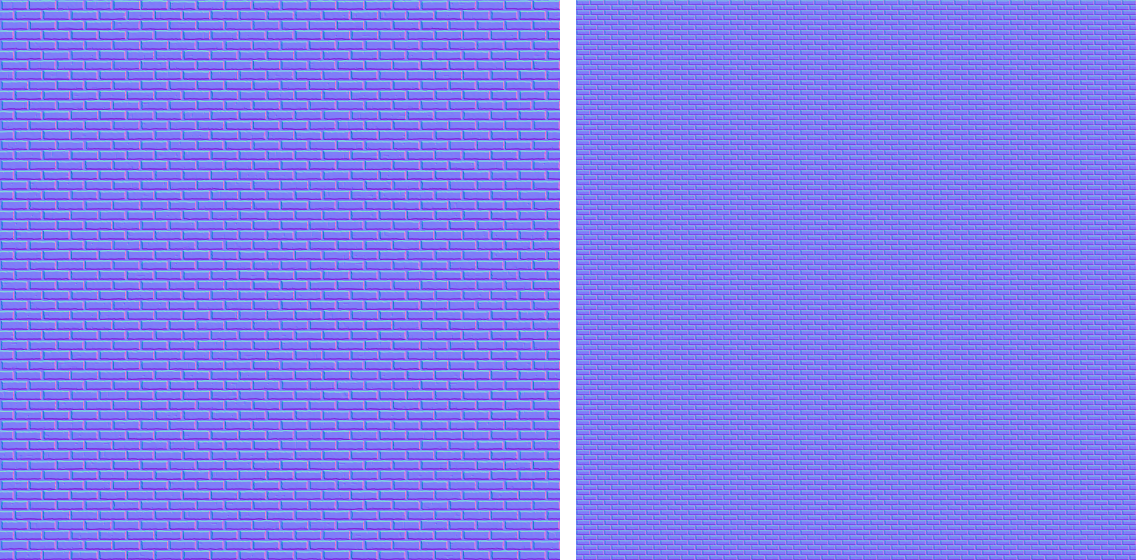
Left, the tile; right, the same tile 2 across and 2 down.
Reproduce this texture map procedurally as a three.js fragment shader.

```glsl
varying vec2 vUv;

const float ROWS = 56.0;
const float BRICKS = 20.0;
const float BRICK_LENGTH = ROWS / BRICKS; // in row heights
const float RELIEF = 0.115;

float hash(vec2 p) {
  return fract(sin(dot(p, vec2(127.1, 311.7))) * 43758.5453);
}

// Value noise that wraps after a whole number of cells
float wrapNoise(vec2 p, float period) {
  vec2 i = floor(p);
  vec2 f = fract(p);
  f = f * f * (3.0 - 2.0 * f);
  vec2 a = mod(i, period);
  vec2 b = mod(i + 1.0, period);
  return mix(mix(hash(a), hash(vec2(b.x, a.y)), f.x),
             mix(hash(vec2(a.x, b.y)), hash(b), f.x), f.y);
}

// Rise from the mortar to the brick face
float bevel(float dist, float inset, float width) {
  return smoothstep(0.0, width, dist - inset);
}

// Height of the wall, with one unit per row
float wallHeight(vec2 p) {
  float row = floor(p.y);
  float x = p.x / BRICK_LENGTH - 0.02 + 0.5 * (1.0 - mod(row, 2.0));
  vec2 id = vec2(mod(floor(x), BRICKS), mod(row, ROWS));
  vec2 low = vec2(fract(x) * BRICK_LENGTH, fract(p.y));
  vec2 high = vec2(BRICK_LENGTH, 1.0) - low;

  // Ragged outline, different on each brick
  float wobble = 0.04 * wrapNoise(p * 2.0, ROWS * 2.0)
               + 0.04 * wrapNoise(p * 5.0, ROWS * 5.0);
  float left = bevel(low.x, 0.01 + wobble + 0.04 * hash(id + 3.1),
                     mix(0.09, 0.19, hash(id + 7.7)));
  float right = bevel(high.x, 0.01 + wobble + 0.04 * hash(id + 11.3),
                      mix(0.08, 0.18, hash(id + 17.9)));
  float bottom = bevel(low.y, wobble, 0.11);
  float top = bevel(high.y, 0.03 + wobble,
                    mix(0.08, 0.19, hash(id + 23.5)));
  float body = left * right * bottom * top;

  // Fine grain and sparse shallow dents on the face
  float grain = 0.009 * wrapNoise(p * 4.0, ROWS * 4.0);
  float dent = 0.02 * smoothstep(0.85, 1.0, wrapNoise(p * 2.5 + 9.0, ROWS * 2.5));
  float depth = RELIEF * mix(0.85, 1.15, hash(id + 31.1));
  return body * (depth + grain - dent);
}

// Surface normal by central differences
vec3 wallNormal(vec2 p, float reach) {
  vec2 e = vec2(reach, 0.0);
  vec2 slope = vec2(wallHeight(p + e.xy) - wallHeight(p - e.xy),
                    wallHeight(p + e.yx) - wallHeight(p - e.yx)) / (2.0 * reach);
  return normalize(vec3(-slope, 1.0));
}

void main() {
  vec3 normal = wallNormal(vUv * ROWS, 0.05);
  vec3 color = normal * 0.5 + 0.5;
  gl_FragColor = vec4(color * vec3(1.0, 0.985, 0.975), 1.0);
}
```
